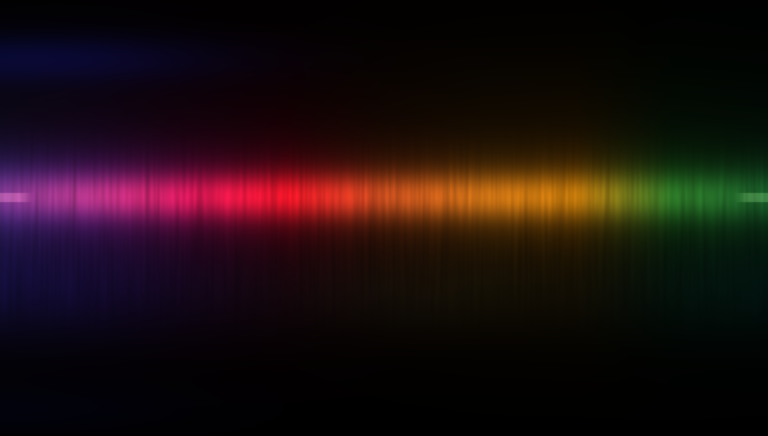
Give the GLSL for this background, as a Shadertoy shader.

```glsl
// A horizontal beam of spectral light on black, running violet, red, amber, green.
// Two colour ramps along x are shaped by Gaussian falloffs in y, with faint blue
// glows around them; stretched gradient noise gives a brushed vertical grain.

const float BEAM_Y = 0.55;          // height of the beam axis
const float CORE_WIDTH = 0.046;     // bright centre
const float HALO_WIDTH = 0.095;     // coloured glow around it
const float HAZE_WIDTH = 0.27;      // dim, far-reaching glow
const float HALO_GAIN = 0.72;
const float HAZE_GAIN = 0.33;

const vec2 GRAIN_SCALE = vec2(190.0, 5.0);
const float GRAIN_GAIN = 0.24;

const float TAB_Y = 0.547;          // thin bars at both ends of the beam
const float TAB_HALF_HEIGHT = 0.0105;
const float TAB_LENGTH = 0.046;
const vec3 TAB_LEFT = vec3(0.19, 0.13, 0.11);
const vec3 TAB_RIGHT = vec3(0.15, 0.17, 0.12);

const vec3 BLUE_GLOW = vec3(0.015, 0.025, 0.17);
const vec3 INDIGO_GLOW = vec3(0.025, 0.025, 0.13);
const vec3 TEAL_GLOW = vec3(0.0, 0.035, 0.04);
const vec3 OLIVE_GLOW = vec3(0.025, 0.03, 0.015);

// Colour stops, evenly spaced from left to right
const int STOPS = 9;
const vec3 CORE_RAMP[STOPS] = vec3[STOPS](
    vec3(0.50, 0.22, 0.56), vec3(0.72, 0.20, 0.52), vec3(0.85, 0.09, 0.34),
    vec3(0.92, 0.08, 0.15), vec3(0.80, 0.31, 0.12), vec3(0.78, 0.43, 0.08),
    vec3(0.76, 0.47, 0.04), vec3(0.17, 0.46, 0.15), vec3(0.10, 0.36, 0.16));
const vec3 HALO_RAMP[STOPS] = vec3[STOPS](
    vec3(0.22, 0.13, 0.42), vec3(0.28, 0.08, 0.36), vec3(0.33, 0.03, 0.20),
    vec3(0.36, 0.02, 0.07), vec3(0.30, 0.11, 0.03), vec3(0.32, 0.18, 0.02),
    vec3(0.33, 0.20, 0.01), vec3(0.06, 0.22, 0.06), vec3(0.04, 0.19, 0.08));

vec3 sampleRamp(vec3 ramp[STOPS], float x) {
    float t = clamp(x, 0.0, 1.0) * float(STOPS - 1);
    int i = min(int(t), STOPS - 2);
    return mix(ramp[i], ramp[i + 1], t - float(i));
}

float gaussian(float d, float width) {
    return exp(-d * d / (width * width));
}

// Soft elliptical glow
float glow(vec2 p, vec2 centre, vec2 size) {
    vec2 q = (p - centre) / size;
    return exp(-dot(q, q));
}

vec2 hashGradient(vec2 cell) {
    vec3 h = fract(cell.xyx * vec3(0.1031, 0.1030, 0.0973));
    h += dot(h, h.yzx + 33.33);
    return fract((h.xx + h.yz) * h.zy) * 2.0 - 1.0;
}

float gradientNoise(vec2 p) {
    vec2 i = floor(p);
    vec2 f = p - i;
    vec2 u = f * f * f * (f * (f * 6.0 - 15.0) + 10.0);
    vec2 e = vec2(0.0, 1.0);
    float a = dot(hashGradient(i), f);
    float b = dot(hashGradient(i + e.yx), f - e.yx);
    float c = dot(hashGradient(i + e.xy), f - e.xy);
    float d = dot(hashGradient(i + e.yy), f - e.yy);
    return mix(mix(a, b, u.x), mix(c, d, u.x), u.y);
}

void mainImage(out vec4 fragColor, in vec2 fragCoord) {
    vec2 uv = fragCoord / iResolution.xy;
    float pixel = 1.0 / iResolution.y;
    float d = uv.y - BEAM_Y;

    // Beam: wide haze, halo, then the bright core
    float spread = HALO_GAIN * gaussian(d, HALO_WIDTH) + HAZE_GAIN * gaussian(d, HAZE_WIDTH);
    vec3 color = sampleRamp(HALO_RAMP, uv.x) * spread;
    color = mix(color, sampleRamp(CORE_RAMP, uv.x), gaussian(d, CORE_WIDTH));

    // Dim glows above and below
    color += BLUE_GLOW * glow(uv, vec2(0.04, 0.865), vec2(0.24, 0.055));
    color += INDIGO_GLOW * glow(uv, vec2(0.02, 0.35), vec2(0.28, 0.12));
    color += BLUE_GLOW * 0.25 * glow(uv, vec2(0.0, 0.06), vec2(0.25, 0.06));
    color += TEAL_GLOW * glow(uv, vec2(0.97, 0.34), vec2(0.16, 0.11));
    color += OLIVE_GLOW * glow(uv, vec2(0.55, 0.33), vec2(0.22, 0.09));

    // Brushed grain, strongest at the beam and just below it
    float grain = gradientNoise(uv * GRAIN_SCALE)
                + 0.6 * gradientNoise(uv * GRAIN_SCALE * vec2(0.45, 0.6) + 17.0);
    float grainArea = max(gaussian(d, 0.12), 1.2 * gaussian(d + 0.16, 0.13));
    color *= 1.0 + GRAIN_GAIN * grain * grainArea;

    // Thin bars at the two ends, fading inwards
    float edgeDistance = min(uv.x, 1.0 - uv.x);
    float tab = 1.0 - smoothstep(-pixel, pixel, abs(uv.y - TAB_Y) - TAB_HALF_HEIGHT);
    tab *= 1.0 - smoothstep(TAB_LENGTH * 0.5, TAB_LENGTH, edgeDistance);
    color += tab * (uv.x < 0.5 ? TAB_LEFT : TAB_RIGHT);

    fragColor = vec4(clamp(color, 0.0, 1.0), 1.0);
}
```
